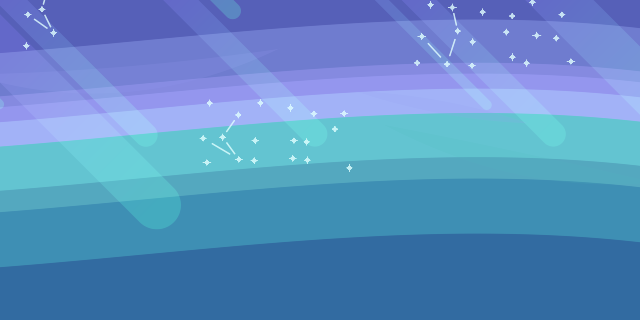
This background is drawn by a Shadertoy shader. Its source:

```glsl
// Layered twilight hills of colour crossed by falling light streaks and star clusters.

// Lengths are in canvas heights, origin at the lower left.
const vec3 BANDS[9] = vec3[9](
    vec3(0.337, 0.375, 0.72), vec3(0.435, 0.485, 0.81), vec3(0.52, 0.54, 0.88),
    vec3(0.58, 0.59, 0.935), vec3(0.635, 0.70, 0.97), vec3(0.39, 0.77, 0.82),
    vec3(0.33, 0.66, 0.75), vec3(0.245, 0.56, 0.705), vec3(0.196, 0.42, 0.63));
const float DROPS[8] = float[8](0.0, 0.135, 0.169, 0.216, 0.292, 0.430, 0.497, 0.669);

// Streak head position and radius
const vec3 STREAKS[8] = vec3[8](
    vec3(0.490, 0.359, 0.0755), vec3(0.456, 0.578, 0.0365), vec3(0.984, 0.581, 0.039),
    vec3(0.727, 0.966, 0.026), vec3(1.521, 0.672, 0.0156), vec3(1.729, 0.581, 0.039),
    vec3(2.128, 0.620, 0.0755), vec3(-0.003, 0.674, 0.0156));
const vec3 STREAK_HEAD = vec3(0.03, 0.25, 0.15);
const vec3 STREAK_TAIL = vec3(0.08, 0.05, 0.24);
const float STREAK_LENGTH = 0.65;

// Cluster upper left corner and the column where its chain starts
const vec3 CLUSTERS[3] = vec3[3](
    vec3(0.59, 0.70, 1.0), vec3(1.28, 1.01, 1.0), vec3(-0.33, 1.08, 5.0));
const vec2 STAR_CELL = vec2(0.087, 0.081);
const float STAR_JITTER = 0.6;
const float STAR_RADIUS = 0.0145;
const float STAR_OPACITY = 0.8;
const float LINK_WIDTH = 0.0024;
const float LINK_INSET = 0.26;
const vec3 STAR_COLOR = vec3(0.88, 1.0, 1.0);

float hash(vec2 p) {
    return fract(sin(dot(p, vec2(127.1, 311.7))) * 43758.5453);
}

// Coverage of a shape from its signed distance
float fill(float d) {
    float pixel = 1.0 / iResolution.y;
    return 1.0 - smoothstep(-0.6 * pixel, 0.6 * pixel, d);
}

// Height of the topmost hill edge
float ridge(float x) {
    return 0.834 + x * (0.0772 + x * (0.0381 - 0.0286 * x));
}

// Curved lens: size = half length and half thickness, curve = slope and bend
float wisp(vec2 p, vec2 center, vec2 size, vec2 curve) {
    float t = (p.x - center.x) / size.x;
    float middle = center.y + t * (curve.x + curve.y * t);
    return fill(abs(p.y - middle) - size.y * (1.0 - t * t));
}

float segment(vec2 p, vec2 a, vec2 b) {
    vec2 ab = b - a;
    return length(p - a - ab * clamp(dot(p - a, ab) / dot(ab, ab), 0.0, 1.0));
}

// Four pointed sparkle
float sparkle(vec2 p) {
    vec2 q = pow(abs(p), vec2(0.6));
    return fill(pow(q.x + q.y, 1.0 / 0.6) - STAR_RADIUS);
}

vec2 starPosition(vec3 cluster, vec2 cell) {
    vec2 seed = cell + cluster.xy * 10.0;
    vec2 jitter = vec2(hash(seed), hash(seed + 5.3)) - 0.5;
    vec2 place = (cell + 0.5 + STAR_JITTER * jitter) * STAR_CELL;
    return cluster.xy + vec2(place.x, -place.y);
}

// Cells visited by the linked chain: down one column, then back beside it
vec2 chainCell(float startColumn, int k) {
    return k < 3 ? vec2(startColumn, float(k)) : vec2(startColumn - 1.0, 1.0);
}

float starCluster(vec2 p, vec3 cluster) {
    float glow = 0.0;
    for (int i = 0; i < 18; i++) {
        vec2 cell = vec2(float(i % 6), float(i / 6));
        glow = max(glow, sparkle(p - starPosition(cluster, cell)));
    }
    for (int k = 0; k < 3; k++) {
        vec2 a = starPosition(cluster, chainCell(cluster.z, k));
        vec2 b = starPosition(cluster, chainCell(cluster.z, k + 1));
        vec2 inset = LINK_INSET * (b - a);
        glow = max(glow, fill(segment(p, a + inset, b - inset) - LINK_WIDTH));
    }
    return glow;
}

void mainImage(out vec4 fragColor, in vec2 fragCoord) {
    vec2 p = fragCoord / iResolution.y;

    // Hills
    vec3 color = BANDS[0];
    float top = ridge(p.x);
    for (int i = 0; i < 8; i++)
        color = mix(color, BANDS[i + 1], fill(p.y - top + DROPS[i]));

    // Faint wisps
    color = mix(color, vec3(0.58, 0.60, 0.94), 0.18 * wisp(p, vec2(0.39, 0.752), vec2(0.48, 0.04), vec2(0.04, 0.055)));
    color = mix(color, vec3(0.30, 0.72, 0.74), 0.14 * wisp(p, vec2(1.62, 0.49), vec2(0.42, 0.035), vec2(-0.09, 0.03)));
    color = mix(color, vec3(0.58, 0.62, 0.94), 0.16 * wisp(p, vec2(1.38, 0.665), vec2(0.27, 0.02), vec2(-0.05, 0.0)));

    // Diagonal streaks with round heads, screened over the hills
    for (int i = 0; i < 8; i++) {
        vec2 q = p - STREAKS[i].xy;
        float along = (q.y - q.x) * 0.70711;
        float side = (q.x + q.y) * 0.70711;
        float d = length(vec2(side, min(along, 0.0))) - STREAKS[i].z;
        vec3 light = mix(STREAK_HEAD, STREAK_TAIL, clamp(along / STREAK_LENGTH, 0.0, 1.0));
        color += (1.0 - color) * light * fill(d);
    }

    // Stars and their links
    for (int i = 0; i < 3; i++)
        color = mix(color, STAR_COLOR, STAR_OPACITY * starCluster(p, CLUSTERS[i]));

    fragColor = vec4(color, 1.0);
}
```
